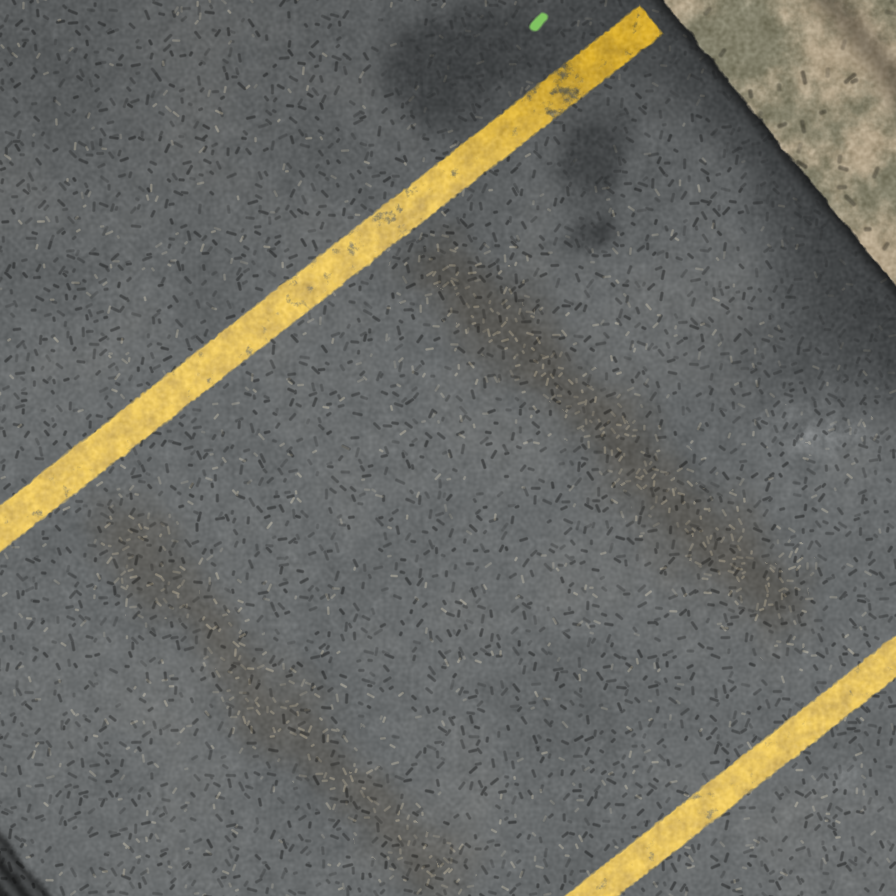
A three.js fragment shader for this texture:

```glsl
// Worn asphalt parking bay: two diagonal yellow stripes, a damp stain and a stone kerb.
// Gradient noise mottles the ground, scattered strokes give the aggregate,
// and signed distances place the stripes, kerb and tyre tracks.
#define ASPHALT vec3(0.415, 0.428, 0.432)
#define ASPHALT_WORN vec3(0.395, 0.385, 0.36)
#define ASPHALT_WET vec3(0.235, 0.245, 0.25)
#define PAINT vec3(0.95, 0.81, 0.40)
#define PAINT_DIRTY vec3(0.72, 0.61, 0.36)
#define STONE vec3(0.70, 0.64, 0.54)
#define STONE_MOSSY vec3(0.50, 0.49, 0.41)
#define EDGE 0.0018
#define FLECK_CELLS 85.0
#define GRAIN_SCALE 190.0
#define KERB_NORMAL vec2(0.776, 0.631)

varying vec2 vUv;

vec2 hash2(vec2 p) {
  vec3 q = fract(vec3(p.xyx) * vec3(0.1031, 0.1030, 0.0973));
  q += dot(q, q.yzx + 33.33);
  return fract((q.xx + q.yz) * q.zy);
}

float corner(vec2 cell, vec2 f, vec2 o) {
  return dot(hash2(cell + o) * 2.0 - 1.0, f - o);
}

// Gradient noise, roughly -0.7 to 0.7
float gnoise(vec2 p) {
  vec2 i = floor(p), f = fract(p);
  vec2 u = f * f * f * (f * (f * 6.0 - 15.0) + 10.0);
  float low = mix(corner(i, f, vec2(0.0)), corner(i, f, vec2(1.0, 0.0)), u.x);
  float high = mix(corner(i, f, vec2(0.0, 1.0)), corner(i, f, vec2(1.0)), u.x);
  return mix(low, high, u.y);
}

float fbm(vec2 p) {
  float sum = 0.0, amp = 1.0;
  for (int i = 0; i < 4; i++) {
    sum += amp * gnoise(p);
    p = mat2(1.6, 1.2, -1.2, 1.6) * p + 17.3;
    amp *= 0.55;
  }
  return sum;
}

float segment(vec2 p, vec2 a, vec2 b) {
  vec2 d = b - a;
  return length(p - a - d * clamp(dot(p - a, d) / dot(d, d), 0.0, 1.0));
}

float blob(vec2 p, vec2 centre, vec2 radius) {
  vec2 d = (p - centre) / radius;
  return exp(-dot(d, d));
}

// Short strokes turned at random, one per cell at most
float flecks(vec2 p, float cells, float density, float seed) {
  vec2 q = p * cells, base = floor(q);
  float cover = 0.0;
  for (int y = -1; y <= 1; y++)
  for (int x = -1; x <= 1; x++) {
    vec2 cell = base + vec2(float(x), float(y));
    vec2 place = hash2(cell + seed), kind = hash2(cell + seed + 71.0);
    float angle = 6.2832 * kind.x;
    vec2 arm = vec2(cos(angle), sin(angle)) * (0.08 + 0.3 * place.x);
    float d = segment(q, cell + place - arm, cell + place + arm);
    cover = max(cover, step(kind.y, density) * (0.4 + 0.6 * place.y) * (1.0 - smoothstep(0.04, 0.24, d)));
  }
  return cover;
}

// Coverage of a square-ended stripe
float stripe(vec2 p, vec2 a, vec2 b, float halfWidth) {
  vec2 along = normalize(b - a), d = p - a;
  float across = abs(dot(d, vec2(-along.y, along.x))) - halfWidth;
  float past = dot(d, along) - length(b - a);
  return 1.0 - smoothstep(-EDGE, EDGE, max(across, past));
}

void main() {
  vec2 p = vUv;
  float mottle = fbm(p * 7.0), fine = fbm(p * 45.0), grain = gnoise(p * GRAIN_SCALE);
  vec2 warped = p + 0.035 * vec2(fbm(p * 9.0 + 3.0), fbm(p * 9.0 + 41.0));
  float kerb = dot(p - vec2(0.74, 1.0), KERB_NORMAL) + 0.004 * fine;

  // Damp stain beside the kerb, with a drier island
  float wet = blob(warped, vec2(0.49, 0.91), vec2(0.06, 0.07)) + 0.8 * blob(warped, vec2(0.58, 0.95), vec2(0.10, 0.07));
  wet += blob(warped, vec2(0.66, 0.82), vec2(0.055)) + 0.9 * blob(warped, vec2(0.66, 0.725), vec2(0.045, 0.03));
  wet += 0.9 * exp(-pow(kerb / 0.085, 2.0)) + 0.5 * blob(warped, vec2(0.88, 0.60), vec2(0.15, 0.12));
  wet -= 0.5 * blob(warped, vec2(0.76, 0.77), vec2(0.06, 0.07));
  wet = smoothstep(0.1, 1.0, wet);

  // Tyre tracks and overall shading
  float track = exp(-pow(segment(warped, vec2(0.50, 0.70), vec2(0.86, 0.33)) / 0.042, 2.0));
  track += 0.8 * exp(-pow(segment(warped, vec2(0.13, 0.41), vec2(0.48, 0.03)) / 0.035, 2.0));
  vec3 color = mix(ASPHALT, ASPHALT_WORN, clamp(track * 0.8 + 0.25 * mottle, 0.0, 1.0));
  color *= 1.0 - 0.13 * smoothstep(0.5, 1.0, p.y) - 0.08 * track;
  color = mix(color, ASPHALT_WET, 0.85 * wet);
  color += 0.05 * mottle * (1.0 - wet) + 0.04 * fine + 0.06 * grain;
  float pale = blob(warped, vec2(0.915, 0.52), vec2(0.045, 0.03)) + 0.5 * blob(warped, vec2(0.925, 0.145), vec2(0.018));
  color += 0.13 * pale * (0.7 + fine);

  // Dark pits and pale stones
  color *= 1.0 - 0.38 * (1.0 - 0.6 * wet) * flecks(p, FLECK_CELLS, 0.5, 5.0);
  float stones = flecks(p, FLECK_CELLS * 1.25, 0.08 + 0.5 * track + 0.25 * pale, 130.0);
  color += vec3(0.17, 0.15, 0.11) * stones * (1.0 - 0.6 * wet);

  // Yellow stripes with worn paint
  vec2 ragged = p + 0.0025 * vec2(fine, grain);
  float paint = max(stripe(ragged, vec2(-0.05, 0.371), vec2(0.727, 0.978), 0.0205),
                    stripe(ragged, vec2(0.60, -0.047), vec2(1.1, 0.346), 0.0185));
  float scuff = blob(p, vec2(0.63, 0.90), vec2(0.03)) + 0.7 * blob(p, vec2(0.45, 0.76), vec2(0.025));
  float wear = smoothstep(0.25, 0.85, fbm(p * 60.0 + 9.0) + 0.35 * mottle + 0.5 * scuff);
  vec3 yellow = mix(PAINT, PAINT_DIRTY, clamp(0.25 + 0.7 * fine + 0.4 * scuff, 0.0, 1.0));
  yellow *= mix(vec3(1.0), vec3(0.92, 0.87, 0.5), smoothstep(0.75, 0.95, p.y));
  color = mix(color, yellow + 0.08 * grain, paint * (1.0 - 0.75 * wear));

  // Stone kerb with a shaded groove, and the dark gutter in the opposite corner
  vec3 stone = mix(STONE_MOSSY, STONE, smoothstep(-0.35, 0.35, mottle + 1.2 * (0.87 - p.y) + 0.3 * fine));
  stone += 0.09 * fine + 0.10 * grain;
  stone *= 1.0 - 0.32 * exp(-pow((kerb - 0.142 - 0.01 * mottle) / 0.018, 2.0));
  stone *= 1.0 - 0.4 * flecks(p, 60.0, 0.15, 210.0);
  color *= 1.0 - 0.5 * exp(-pow(kerb / 0.009, 2.0));
  color = mix(color, stone, smoothstep(-EDGE, EDGE, kerb));
  float gutter = dot(p - vec2(0.0, 0.069), KERB_NORMAL) + 0.004 * fine;
  color *= 1.0 - 0.65 * (1.0 - smoothstep(-0.006, 0.006, gutter)) * (0.75 + 0.25 * cos(gutter * 300.0));

  // Fallen leaf
  float leaf = segment(p, vec2(0.597, 0.971), vec2(0.606, 0.981)) + 0.002 * fine;
  color = mix(color, vec3(0.50, 0.76, 0.38), 1.0 - smoothstep(0.003, 0.007, leaf));
  gl_FragColor = vec4(clamp(color, 0.0, 1.0), 1.0);
}
```
